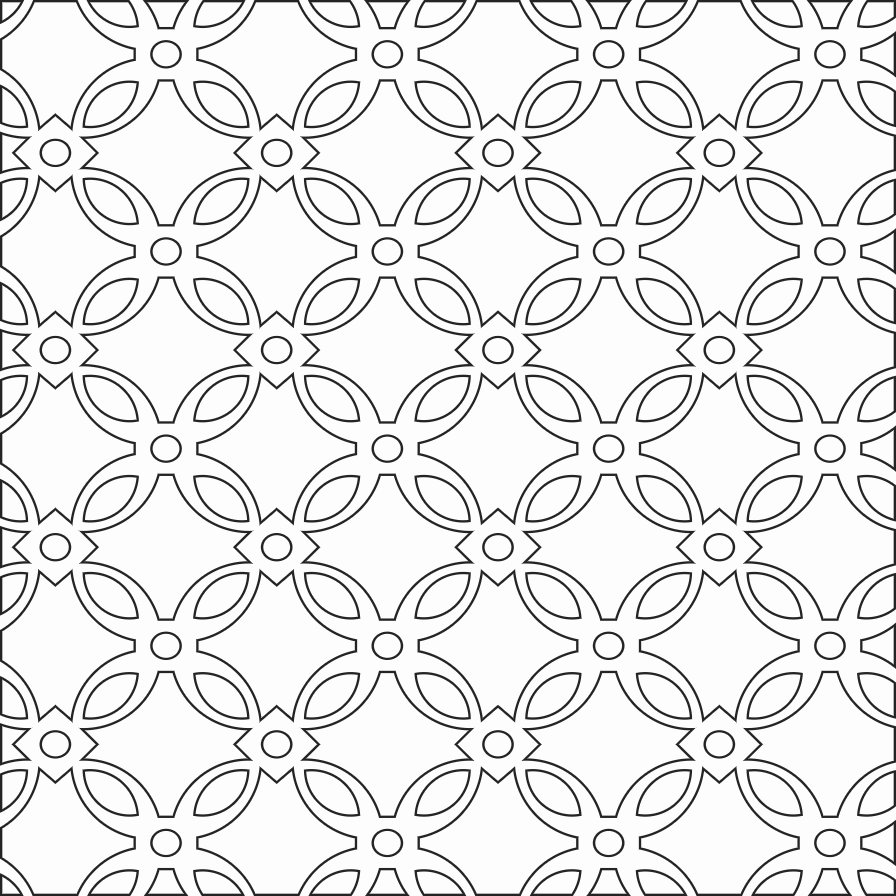
Give the GLSL for this pattern, as a three.js fragment shader.

```glsl
varying vec2 vUv;

// Lengths are in hundredths of the canvas
#define CANVAS 100.0
#define PERIOD vec2(24.70, 22.005)
#define ORIGIN vec2(18.53, 5.92)
#define RING vec2(1.63, 1.46)
#define MARGIN 0.13
#define LINE_WIDTH 0.26
#define INK vec3(0.14)
#define PAPER vec3(0.993)

float disc(vec2 p, vec2 center, float radius) {
  return length(p - center) - radius;
}

float ellipse(vec2 p, vec2 radii) {
  return (length(p / radii) - 1.0) * 0.5 * (radii.x + radii.y);
}

float halfPlane(vec2 p, vec2 point, vec2 normal) {
  return dot(p - point, normalize(normal));
}

// Curved panel beside a plain node, notched by the star's vertical point
float sidePanel(vec2 q) {
  float arc = -disc(q, vec2(1.82, 9.23), 8.78);
  float notch = halfPlane(q, vec2(12.35, 6.75), vec2(1.52, 1.77));
  return max(max(arc, notch), 3.5 - q.x);
}

// Curved panel above a plain node, notched by the star's horizontal point
float upperPanel(vec2 q) {
  float arc = -disc(q, vec2(9.23, 0.59), 8.72);
  float notch = halfPlane(q, vec2(7.66, 11.0), vec2(1.69, 1.71));
  return max(max(arc, notch), 2.92 - q.y);
}

// Leaf between the two kinds of node
float leaf(vec2 q) {
  return max(disc(q, vec2(4.08, 8.16), 5.10),
             disc(q, vec2(8.47, 2.80), 5.32));
}

float lattice(vec2 p) {
  // Mirrored quarter cell: plain node at zero, star node at the far corner
  vec2 cell = fract((p - ORIGIN) / PERIOD + 0.5) - 0.5;
  vec2 q = abs(cell) * PERIOD;
  float panels = min(sidePanel(q), upperPanel(q));
  float rings = min(ellipse(q, RING), ellipse(q - 0.5 * PERIOD, RING));
  return min(min(panels, leaf(q)), rings);
}

void main() {
  vec2 p = vUv * CANVAS;
  float pixel = max(fwidth(p.x), 1e-4);

  // Shapes are clipped and closed along the canvas edge
  vec2 edge = abs(p - 0.5 * CANVAS) - (0.5 * CANVAS - MARGIN);
  float shape = max(lattice(p), max(edge.x, edge.y));

  float ink = clamp((0.5 * LINE_WIDTH - abs(shape)) / pixel + 0.5, 0.0, 1.0);
  gl_FragColor = vec4(mix(PAPER, INK, ink), 1.0);
}
```
